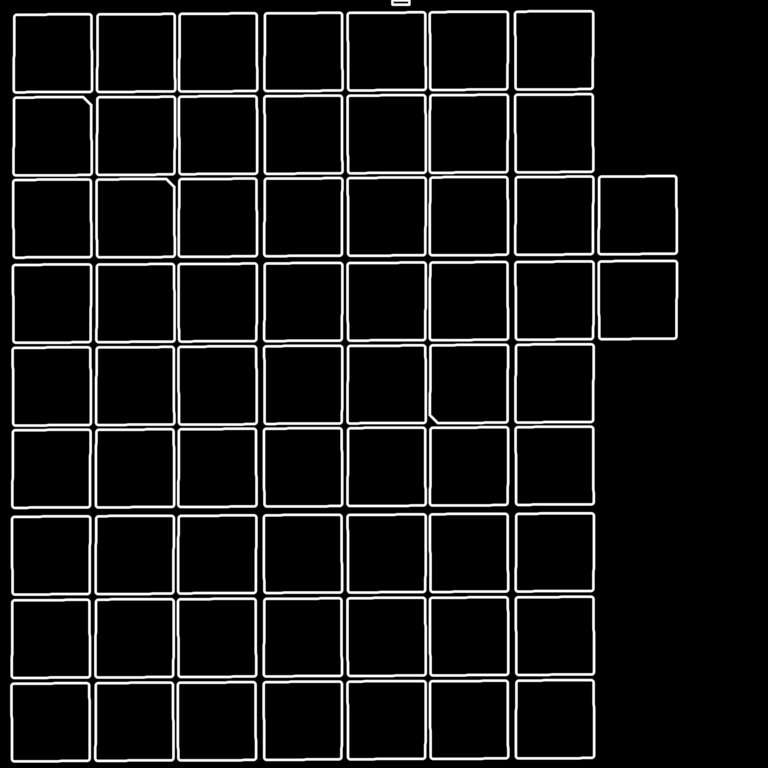
Give the GLSL for this pattern, as a three.js fragment shader.

```glsl
// Draws a slightly skewed grid of hand-cut white square outlines on black.
varying vec2 vUv;

const vec3 BACKGROUND = vec3(0.0);
const vec3 LINE_COLOR = vec3(0.995);
const float LINE_HALF = 0.00176;
const float SOFTNESS = 0.0012;
const float CELL_HALF = 0.0506;
const float CORNER_RADIUS = 0.0035;
const float CHAMFER = 0.0104;
const float JOG = 0.0007;

float hash(vec2 p) {
  return fract(sin(dot(p, vec2(127.1, 311.7))) * 43758.5453);
}

float roundedBox(vec2 p, vec2 halfSize, float radius) {
  vec2 d = abs(p) - halfSize + radius;
  return length(max(d, 0.0)) + min(max(d.x, d.y), 0.0) - radius;
}

float stroke(float dist) {
  return 1.0 - smoothstep(LINE_HALF - SOFTNESS, LINE_HALF + SOFTNESS, abs(dist));
}

// 1 when two whole-number values agree
float same(float a, float b) {
  return 1.0 - step(0.5, abs(a - b));
}

// Uneven three-step spacing, sheared a little; rows count down from the top
vec2 cellCenter(vec2 cell) {
  vec2 phase = mod(cell, 3.0);
  float lower = step(5.5, cell.y);
  float x = 0.0691 + 0.10872 * cell.x
    - 0.0023 * same(phase.x, 2.0) - 0.0004 * same(phase.x, 1.0);
  float y = 0.9305 - 0.10859 * cell.y - 0.0022 * lower + 0.00065 * cell.x;
  y += (1.0 - lower) * (0.0020 * same(phase.y, 2.0) + 0.0007 * same(phase.y, 1.0));
  x += (cell.x - 4.3) * 0.0008 * (1.0 - y);
  return vec2(x, y);
}

// A small sideways step at a random place along an edge
float jog(float along, vec2 seed) {
  float place = (hash(seed) - 0.5) * 1.4 * CELL_HALF;
  return JOG * (smoothstep(-0.003, 0.003, along - place) - 0.5);
}

// Cut the corner that lies in the given diagonal direction
float cutCorner(float dist, vec2 p, vec2 diagonal) {
  float plane = (dot(p, diagonal) - 2.0 * CELL_HALF + CHAMFER) * 0.7071;
  return max(dist, plane);
}

float cellOutline(vec2 p, vec2 cell) {
  vec2 q = p - cellCenter(cell);
  vec2 side = sign(q);
  float lean = hash(cell + side.x * 0.3) < 0.5 ? -1.0 : 1.0;
  vec2 bent = q - vec2(lean * jog(q.y, cell + side.x * 0.2),
                       jog(q.x, cell + 19.0 + side.y * 0.2));
  float dist = roundedBox(bent, vec2(CELL_HALF), CORNER_RADIUS);

  // A few clipped corners
  float clipRight = same(cell.x, 0.0) * same(cell.y, 1.0)
    + same(cell.x, 1.0) * same(cell.y, 2.0);
  float clipLeft = same(cell.x, 5.0) * same(cell.y, 4.0);
  if (clipRight > 0.5) dist = cutCorner(dist, bent, vec2(1.0));
  if (clipLeft > 0.5) dist = cutCorner(dist, bent, vec2(-1.0));
  return stroke(dist);
}

void main() {
  float ink = 0.0;

  // Seven full columns, plus two cells in the eighth
  for (int row = 0; row < 9; row++) {
    for (int column = 0; column < 8; column++) {
      vec2 cell = vec2(float(column), float(row));
      bool present = column < 7 || row == 2 || row == 3;
      if (present) ink = max(ink, cellOutline(vUv, cell));
    }
  }

  // Small tag at the top edge
  float tag = roundedBox(vUv - vec2(0.522, 0.9967), vec2(0.011, 0.0028), 0.0005);
  ink = max(ink, stroke(tag));

  gl_FragColor = vec4(mix(BACKGROUND, LINE_COLOR, ink), 1.0);
}
```
